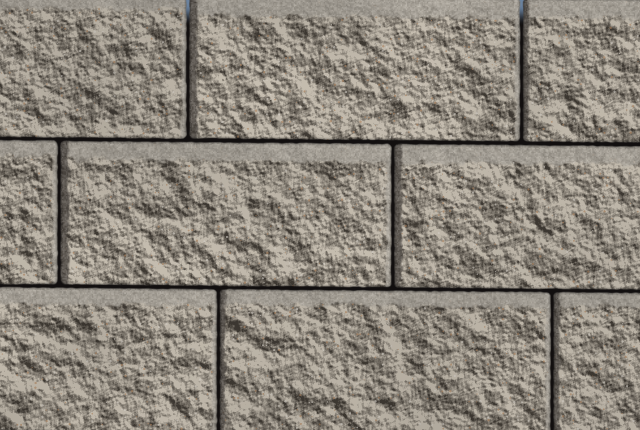
Give the GLSL for this texture, as a Shadertoy shader.

```glsl
// Split-face concrete block wall in running bond, sunlit from the upper right.
#define ROW_HEIGHT 0.342
#define BLOCK_WIDTH 0.776
#define COURSE_SLOPE 0.0093
#define GAP 0.0036
#define CORNER 0.010
#define TOP_MARGIN 0.040
#define SIDE_MARGIN 0.011
#define LUMP_SCALE 22.0
#define RELIEF_CONTRAST 2.3
#define GRIT_SCALE 115.0

const vec3 PIT_COLOR = vec3(0.24, 0.22, 0.195);
const vec3 LIT_COLOR = vec3(0.71, 0.68, 0.63);
const vec3 MARGIN_COLOR = vec3(0.645, 0.625, 0.59);
const vec3 SHADOW_COLOR = vec3(0.33, 0.31, 0.29);
const vec3 GAP_COLOR = vec3(0.07, 0.06, 0.06);
const vec3 SKY_COLOR = vec3(0.50, 0.62, 0.76);
const vec3 OCHRE = vec3(0.66, 0.50, 0.36);
const vec3 QUARTZ = vec3(0.82, 0.80, 0.77);

float hash(vec2 p) {
    vec3 q = fract(vec3(p.xyx) * 0.1031);
    q += dot(q, q.yzx + 33.33);
    return fract((q.x + q.y) * q.z);
}

float noise(vec2 p) {
    vec2 i = floor(p), f = fract(p);
    f = f * f * (3.0 - 2.0 * f);
    vec2 e = vec2(0.0, 1.0);
    return mix(mix(hash(i), hash(i + e.yx), f.x),
               mix(hash(i + e.xy), hash(i + e.yy), f.x), f.y);
}

// Height of the broken stone face
float relief(vec2 p) {
    float height = 0.0, amplitude = 1.0;
    p *= LUMP_SCALE;
    for (int i = 0; i < 5; i++) {
        height += amplitude * noise(p);
        p = mat2(1.6, 1.2, -1.2, 1.6) * p + 17.3;
        amplitude *= 0.6;
    }
    return height;
}

float roundedBox(vec2 p, vec2 halfSize, float radius) {
    vec2 q = abs(p) - halfSize + radius;
    return length(max(q, 0.0)) + min(max(q.x, q.y), 0.0) - radius;
}

// Rough face: slope towards the sun, plus darker hollows
vec3 roughStone(vec2 p) {
    float height = relief(p);
    float sunSlope = height - relief(p + vec2(0.0036, 0.0048));
    float tone = 0.71 + RELIEF_CONTRAST * sunSlope + 0.22 * (height - 1.15);
    return mix(PIT_COLOR, LIT_COLOR, clamp(tone, 0.0, 1.08));
}

// Scattered pebbles, one chance per grid cell
vec3 addGrit(vec3 color, vec2 p) {
    vec2 cell = floor(p * GRIT_SCALE);
    float kind = hash(cell + 71.0);
    vec2 center = 0.3 + 0.4 * vec2(hash(cell + 5.0), hash(cell + 9.0));
    float radius = mix(0.12, 0.32, hash(cell + 31.0));
    float dist = length(fract(p * GRIT_SCALE) - center);
    float mask = smoothstep(radius + 0.15, radius - 0.15, dist) * step(0.92, kind);
    return mix(color, kind > 0.965 ? QUARTZ : OCHRE, 0.6 * mask);
}

void mainImage(out vec4 fragColor, in vec2 fragCoord) {
    vec2 p = fragCoord / iResolution.y;
    float pixel = 1.0 / iResolution.y;

    // Courses sink slightly to the right; alternate ones are staggered
    float courseY = p.y + COURSE_SLOPE * p.x + 0.006;
    float row = floor(courseY / ROW_HEIGHT);
    float shift = 0.508 - 0.0355 * row - 0.335 * mod(row, 2.0);
    float along = (p.x - shift) / BLOCK_WIDTH;
    vec2 id = vec2(floor(along), row);
    vec2 local = (vec2(fract(along), fract(courseY / ROW_HEIGHT)) - 0.5)
               * vec2(BLOCK_WIDTH, ROW_HEIGHT);
    float variation = hash(id + 13.0);

    // Block outline with a slightly chipped edge
    vec2 halfSize = 0.5 * vec2(BLOCK_WIDTH, ROW_HEIGHT) - GAP;
    halfSize.y -= 0.0015 * variation;
    float chip = noise(p * 90.0) - 0.5;
    float outline = roundedBox(local, halfSize, CORNER) + 0.0022 * chip;

    // Cast margins around the broken face
    float ragged = 0.012 * (noise(p * 55.0) - 0.5) + 0.008 * (noise(p * 140.0) - 0.5);
    float fromTop = halfSize.y - local.y + ragged;
    float fromRight = halfSize.x - local.x + 0.5 * ragged;
    float fromLeft = halfSize.x + local.x + 0.6 * ragged;
    float topWidth = TOP_MARGIN * mix(0.8, 1.2, variation);
    float leftWidth = SIDE_MARGIN * mix(0.9, 1.7, hash(id + 41.0));

    vec3 color = addGrit(roughStone(p), p);
    float grain = 0.6 * noise(p * 330.0) + 0.4 * noise(p * 150.0) - 0.5;
    vec3 margin = MARGIN_COLOR + 0.20 * grain;
    color = mix(color, margin, 0.85 * smoothstep(0.005, -0.005, fromTop - topWidth));
    color = mix(color, margin + 0.03, 0.8 * smoothstep(0.004, -0.004, fromRight - SIDE_MARGIN));
    color = mix(color, SHADOW_COLOR + 0.25 * grain,
                0.85 * smoothstep(0.004, -0.004, fromLeft - leftWidth));

    // Broad weathering and tone of each block
    color *= 0.98 + 0.05 * (variation - 0.5) + 0.10 * (noise(p * 5.0) - 0.5);
    color *= mix(0.75, 1.0, smoothstep(0.0, 0.007, -outline));

    // Open joints, with daylight showing through near the top
    vec3 gap = mix(GAP_COLOR, SKY_COLOR, 0.8 * smoothstep(0.94, 0.99, p.y));
    color = mix(gap, color, smoothstep(pixel, -pixel, outline));
    fragColor = vec4(clamp(color, 0.0, 1.0), 1.0);
}
```
